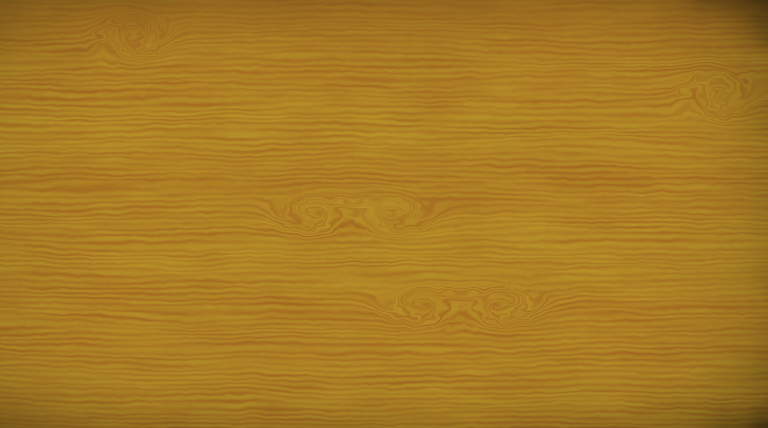
This texture is drawn by a WebGL 1 fragment shader. Its source:

```glsl
precision highp float;

// Varnished golden wood with fine horizontal grain, a few swirling knots
// (some as mirrored pairs) and darkened, worn edges. The grain is a wave with
// noisy phase, sampled at coordinates that each knot twists and bulges.

uniform vec2 u_resolution;

const vec3 LIGHT_WOOD = vec3(0.710, 0.565, 0.154);
const vec3 GRAIN_WOOD = vec3(0.642, 0.418, 0.128);
const float TAU = 6.28319;
const int KNOT_COUNT = 4;

float hash(vec2 p) {
  return fract(sin(dot(p, vec2(127.1, 311.7))) * 43758.5453);
}

float noise(vec2 p) {
  vec2 cell = floor(p);
  vec2 f = fract(p);
  f = f * f * (3.0 - 2.0 * f);
  float low = mix(hash(cell), hash(cell + vec2(1.0, 0.0)), f.x);
  float high = mix(hash(cell + vec2(0.0, 1.0)), hash(cell + 1.0), f.x);
  return mix(low, high, f.y);
}

float fbm(vec2 p) {
  float sum = 0.0;
  float weight = 0.5;
  for (int i = 0; i < 4; i++) {
    sum += weight * noise(p);
    p = p * 2.03 + 17.3;
    weight *= 0.5;
  }
  return sum / 0.9375;
}

// Offset that twists the core of a knot and parts the grain around it.
vec2 knotOffset(vec2 p, vec2 size, float twist) {
  vec2 q = p / size;
  float core = exp(-dot(q, q));
  float halo = exp(-0.4 * dot(q, q));
  float angle = twist * core * (0.4 + 1.2 * noise(q * 2.6 + 5.3));
  float c = cos(angle);
  float s = sin(angle);
  vec2 turned = vec2(c * q.x - s * q.y, s * q.x + c * q.y) * size;
  turned.y *= 1.0 - 0.2 * halo;
  return turned - p;
}

// Sum of all knot offsets; every second knot is a mirrored pair.
vec2 knotWarp(vec2 p, float aspect) {
  vec2 offset = vec2(0.0);
  for (int i = 0; i < KNOT_COUNT; i++) {
    float n = floor(float(i) * 0.5);
    float paired = mod(float(i), 2.0);
    vec2 single = vec2(0.173, 0.916) + n * vec2(0.762, -0.135);
    vec2 pair = vec2(0.460, 0.500) + n * vec2(0.140, -0.215);
    vec2 q = p - mix(single, pair, paired) * vec2(aspect, 1.0);
    float folded = sqrt(q.x * q.x + 0.0003);
    float side = mix(1.0, q.x / folded, paired);
    q.x = mix(q.x, folded - 0.09, paired);
    vec2 size = mix(vec2(0.055, 0.042), vec2(0.066, 0.036), paired);
    offset += knotOffset(q, size, 3.9) * vec2(side, 1.0);
  }
  return offset;
}

// Amount of dark grain, from 0 to 1, at warped wood coordinates.
float grain(vec2 p) {
  p.y += 0.010 * (noise(p * vec2(5.0, 8.0)) - 0.5);
  p.y += 0.005 * (noise(p * vec2(22.0, 34.0)) - 0.5);
  p.y += 0.003 * (noise(p * vec2(60.0, 80.0)) - 0.5);

  // Thin lines of uneven spacing and strength
  float phase = 74.0 * p.y + 1.3 * noise(p * vec2(2.2, 24.0));
  phase += 0.5 * noise(p * vec2(7.0, 56.0));
  float line = pow(0.5 + 0.5 * sin(TAU * phase), 1.5);
  float strength = 0.4 + noise(p * vec2(6.0, 50.0) + 11.9);

  // Finer fibres and wide, faint bands
  float fibre = noise(p * vec2(13.0, 135.0) + 31.7) - 0.5;
  float band = noise(p * vec2(0.8, 15.0) + 7.1) - 0.5;
  return clamp(0.25 + 0.52 * line * strength + 0.38 * fibre + 0.22 * band, 0.0, 1.0);
}

// Shade of the worn border, heavier to the right and in the corners.
float edgeShade(vec2 uv, float wear) {
  vec2 edge = pow(abs(uv * 2.0 - 1.0), vec2(4.0));
  edge.x *= mix(0.6, 1.1, uv.x);
  vec2 rim = edge * edge;
  float dark = 0.13 * rim.x + 0.14 * rim.y + 0.27 * edge.x * edge.y;
  return 1.0 - dark * mix(0.7, 1.3, wear);
}

void main() {
  vec2 uv = gl_FragCoord.xy / u_resolution;
  float aspect = u_resolution.x / u_resolution.y;
  vec2 p = uv * vec2(aspect, 1.0);

  // Grain, with a warmer tint toward the top
  float amount = grain(p + knotWarp(p, aspect));
  amount = mix(amount, 1.0, 0.5 * smoothstep(0.82, 1.0, uv.y));
  vec3 color = mix(LIGHT_WOOD, GRAIN_WOOD, amount);

  // Faint speckle, blotches and worn border
  float blotch = fbm(p * 5.0 + 3.7);
  float speckle = noise(p * vec2(90.0, 180.0));
  color *= 1.0 + 0.03 * (blotch - 0.5) + 0.025 * (speckle - 0.5);
  color *= edgeShade(uv, fbm(p * vec2(9.0, 14.0)));

  gl_FragColor = vec4(color, 1.0);
}
```
